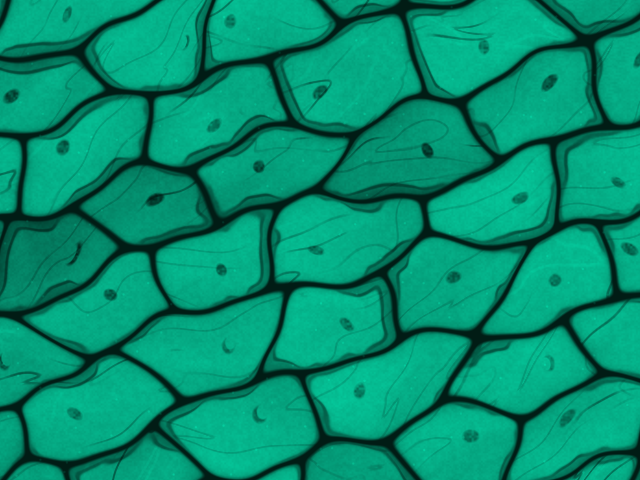
This texture is drawn by a WebGL 1 fragment shader. Its source:

```glsl
precision highp float;
// Stained plant skin under a microscope: rising rows of teal cells with dark walls.
// Cells come from a staggered, stretched Voronoi grid; layered sines bend the walls
// and draw clouds and creases, and each cell gets its own tone and nucleus.
uniform vec2 u_resolution;

#define CELL vec2(0.265, 0.168)   // cell length and row height, canvas height = 1
#define METRIC vec2(0.50, 1.0)    // flattens the long walls
#define TILT 0.30                 // rise of the rows
#define LEAN 0.12                 // turns the end walls back towards upright
#define JITTER 0.55
#define ROUNDING 150.0            // lower is rounder
#define WALL 0.0058
#define CREASE 0.0024
#define NUCLEUS vec2(0.0125, 0.0185)
#define STAIN vec3(0.02, 0.740, 0.573)
#define SHADOW vec3(0.0, 0.015, 0.008)

// Coordinates in a frame turned anticlockwise by the angle
vec2 turn(vec2 p, float a) {
  return vec2(cos(a) * p.x + sin(a) * p.y, cos(a) * p.y - sin(a) * p.x);
}

vec2 hash2(vec2 c) {
  vec2 s = vec2(dot(c, vec2(127.1, 311.7)), dot(c, vec2(269.5, 183.3)));
  return fract(sin(s) * 43758.545);
}

// Layered, self-warping sines, roughly -1 to 1
float waves(vec2 p) {
  float sum = 0.0, amp = 0.52;
  for (int i = 0; i < 4; i++) {
    p = mat2(0.8, 0.6, -0.6, 0.8) * p * 1.7 + 1.3;
    p += 0.6 * sin(p.yx);
    sum += amp * sin(p.x) * cos(0.7 * p.y);
    amp *= 0.55;
  }
  return sum;
}

// Smooth value noise for the fine grain
float grain(vec2 p) {
  vec2 c = floor(p), f = fract(p);
  f = f * f * (3.0 - 2.0 * f);
  float low = mix(hash2(c).x, hash2(c + vec2(1, 0)).x, f.x);
  float high = mix(hash2(c + vec2(0, 1)).x, hash2(c + 1.0).x, f.x);
  return mix(low, high, f.y) - 0.5;
}

// Thin line of even width along the zero contour of the waves
float crease(vec2 q, vec2 freq, vec2 shift, float width) {
  vec2 e = vec2(0.001, 0.0);
  float f = waves(q * freq + shift);
  vec2 slope = vec2(waves((q + e.xy) * freq + shift), waves((q + e.yx) * freq + shift)) - f;
  float d = abs(f) / (length(slope) / e.x + 1.0);
  return 1.0 - smoothstep(0.2 * width, width + 0.5 / u_resolution.y, d);
}

vec2 site(vec2 id) {
  vec2 stagger = vec2(0.5 * mod(id.y, 2.0), 0.0);
  return (id + stagger + 0.5 + JITTER * (hash2(id) - 0.5)) * CELL;
}

// Distance to the nearest wall with rounded corners; also finds the cell
float wallDistance(vec2 q, out vec2 id) {
  vec2 base = floor(q / CELL), nearest = vec2(9.0);
  for (int j = -2; j <= 2; j++)
    for (int i = -2; i <= 2; i++) {
      vec2 c = base + vec2(i, j), r = (site(c) - q) * METRIC;
      if (dot(r, r) < dot(nearest, nearest)) { nearest = r; id = c; }
    }
  float sum = 1e-30;
  for (int j = -2; j <= 2; j++)
    for (int i = -2; i <= 2; i++) {
      vec2 r = (site(base + vec2(i, j)) - q) * METRIC, gap = r - nearest;
      if (dot(gap, gap) > 1e-6) {
        vec2 n = normalize(gap);
        sum += exp(-ROUNDING * dot(0.5 * (r + nearest), n) / length(n * METRIC));
      }
    }
  return max(-log(sum) / ROUNDING, 0.0);
}

void main() {
  float px = 1.0 / u_resolution.y;
  vec2 p = gl_FragCoord.xy * px;
  vec2 q = turn(p, TILT) + vec2(3.1, 5.2);
  q.x -= LEAN * q.y;
  q += 0.012 * sin(q.yx * vec2(17.0, 21.0) + 1.5) + 0.004 * sin(q.yx * 43.0 + q * 21.0);

  vec2 id;
  float d = wallDistance(q, id);
  vec2 look = hash2(id + 17.3), place = hash2(id + 41.7);

  // Creases and streaks run in a different direction in each cell
  vec2 lie = turn(q - site(id), 0.25 + 1.2 * (look.y - 0.5));
  float patchy = smoothstep(0.0, 0.45, waves(q * 7.0 + 9.0 * place));

  // Cell body: own tone, clouds, streaks and grain
  float cloud = 0.5 + 0.5 * waves(q * vec2(4.0, 7.0) + 20.0 * look);
  float light = 1.0 - 0.17 * cloud * cloud - 0.32 * pow(look.x, 5.0) * (0.5 + cloud);
  light -= 0.05 * waves(lie * vec2(4.0, 16.0) + 13.0 * place);
  light += 0.05 * grain(p * 110.0) + 0.06 * grain(p * 260.0);
  light -= 0.34 * patchy * crease(lie, vec2(1.8, 9.0), 30.0 * look, CREASE);
  light -= 0.13 * (1.0 - patchy) * crease(lie, vec2(3.0, 13.0), 30.0 * place, CREASE);
  light += 0.05 * patchy * crease(lie, vec2(2.5, 11.0), 11.0 * place, CREASE * 1.6);

  // Nucleus: an oval, bitten into a crescent in some cells
  vec2 centre = site(id) + (place - 0.5) * CELL * vec2(0.4, 0.3);
  vec2 oval = turn(q - centre, 3.0 * look.y) / (NUCLEUS * (0.7 + 0.4 * place.y));
  float nucleus = 1.0 - smoothstep(0.7, 1.2, length(oval));
  nucleus *= mix(1.0, smoothstep(0.7, 1.0, length(oval - vec2(0.55, 0.1))), step(0.75, place.x));
  light *= 1.0 - (0.32 + 0.35 * look.x * look.x + 0.3 * grain(p * 200.0)) * nucleus;

  // Folded membrane that swings away from the walls and back
  float fold = smoothstep(-0.1, 0.6, waves(q * 8.0 + 5.0 * look));
  float reach = 0.004 + 0.020 * fold;
  light *= 1.0 - 0.24 * (1.0 - smoothstep(reach, reach + 0.008, d));
  light *= 1.0 - 0.40 * fold * (1.0 - smoothstep(0.0008, 0.003 + px, abs(d - reach)));
  light *= 1.0 - 0.45 * exp(-d / 0.008);

  // Walls
  float width = WALL * (1.0 + 0.35 * waves(q * 8.0));
  light = mix(light, 0.13, 1.0 - smoothstep(0.25 * width, width + px, d));

  // Scattered pale specks
  vec2 tile = floor(p * 40.0), spot = hash2(tile);
  float speck = length(fract(p * 40.0) - 0.25 - 0.5 * spot) / 40.0;
  light += 0.12 * step(0.92, hash2(tile + 7.0).x) * (1.0 - smoothstep(0.0006, 0.0018 + px, speck));

  gl_FragColor = vec4(mix(SHADOW, STAIN, clamp(light, 0.0, 1.1)), 1.0);
}
```
